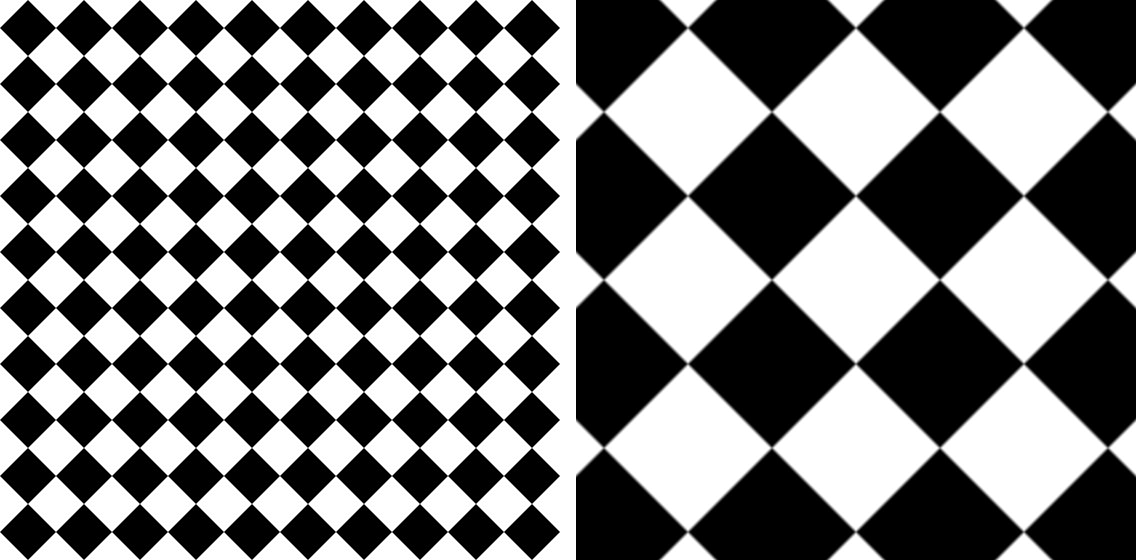
Left: the whole. Right: its middle third, enlarged.
This pattern is drawn by a three.js fragment shader. Its source:

```glsl
// Checkerboard turned by 45 degrees: black diamonds touching at their tips on white.
#define REPEATS 10.0
#define HALF_DIAGONAL 0.5
#define EDGE_SOFTNESS 0.0014
#define DIAMOND_COLOR vec3(0.0)
#define GROUND_COLOR vec3(1.0)

varying vec2 vUv;

// Signed distance to a diamond centred on the origin, negative inside
float diamondDistance(vec2 p, float halfDiagonal) {
  return (abs(p.x) + abs(p.y) - halfDiagonal) * inversesqrt(2.0);
}

void main() {
  // One diamond in the middle of each square cell
  vec2 cell = fract(vUv * REPEATS) - 0.5;

  // Distance in canvas units, so the edge keeps its relative width
  float dist = diamondDistance(cell, HALF_DIAGONAL) / REPEATS;
  float ground = smoothstep(-EDGE_SOFTNESS, EDGE_SOFTNESS, dist);

  gl_FragColor = vec4(mix(DIAMOND_COLOR, GROUND_COLOR, ground), 1.0);
}
```
